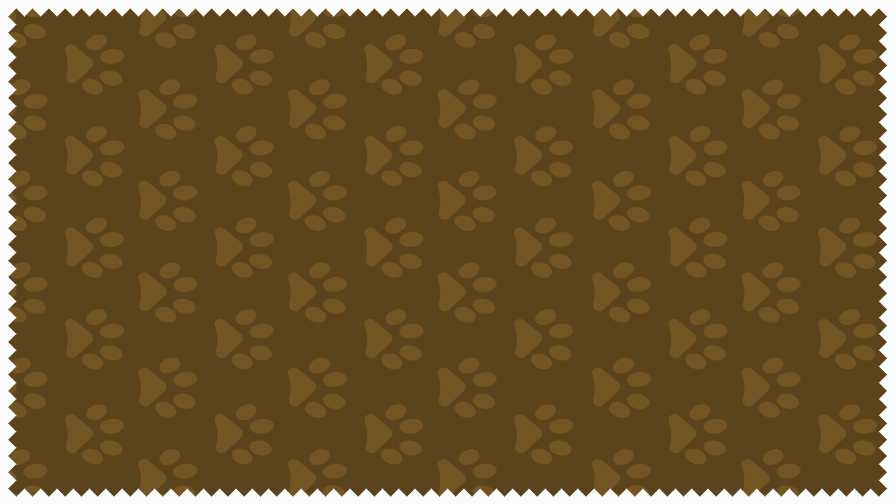
A WebGL 2 fragment shader for this pattern:

```glsl
#version 300 es
precision highp float;
// A brown cloth with pinked zigzag edges on white, printed with paw marks.
// Two interleaved lattices place the paws; each paw is a notched rounded
// triangle and four tilted ellipses. The canvas is 432 units high, y down.

#define UNITS 432.0
#define PAW_PITCH vec2(128.3, 78.5)
#define FIRST_PAW vec2(81.0, 55.0)
#define FIRST_PAW_ALT vec2(15.5, 15.0)
#define SEAM_CELL 3.5
#define SEAM_SHIFT vec2(4.0, 3.0)
#define CLOTH_CORNER vec2(14.0, 14.2)
#define TOOTH_PITCH 13.95
#define TOOTH_COUNT vec2(53.0, 29.0)

uniform vec2 u_resolution;
out vec4 fragColor;

const vec3 PAPER = vec3(0.985);
const vec3 CLOTH = vec3(0.355, 0.265, 0.106);
const vec3 PRINT = vec3(0.452, 0.330, 0.138);

// Toe centre (xy) and radii (zw), with the tilt of the long axis in radians
const vec4 TOES[4] = vec4[4](
    vec4(1.7, -18.7, 9.2, 6.3), vec4(15.0, -6.7, 10.3, 6.3),
    vec4(14.3, 12.0, 9.7, 6.3), vec4(-1.7, 19.3, 9.3, 6.3));
const float TILTS[4] = float[4](-0.38, -0.12, 0.22, 0.36);

float ellipseDist(vec2 p, vec2 radii) {
    float k = length(p / radii);
    return k * (k - 1.0) / max(length(p / (radii * radii)), 1e-4);
}

float cross2(vec2 a, vec2 b) { return a.x * b.y - a.y * b.x; }

float segmentDist(vec2 p, vec2 a, vec2 b) {
    vec2 ab = b - a;
    return length(p - a - ab * clamp(dot(p - a, ab) / dot(ab, ab), 0.0, 1.0));
}

// Signed distance to a triangle whose corners run clockwise on screen
float triangleDist(vec2 p, vec2 a, vec2 b, vec2 c) {
    float d = min(segmentDist(p, a, b), min(segmentDist(p, b, c), segmentDist(p, c, a)));
    float inside = min(cross2(b - a, p - a), min(cross2(c - b, p - b), cross2(a - c, p - c)));
    return inside > 0.0 ? -d : d;
}

float smoothMax(float a, float b, float k) {
    float h = max(k - abs(a - b), 0.0) / k;
    return max(a, b) + 0.25 * h * h * k;
}

float pawDist(vec2 p) {
    float pad = triangleDist(p, vec2(-20.2, -11.5), vec2(-6.8, -0.5), vec2(-19.2, 10.8)) - 5.5;
    float notch = 30.0 - length(p - vec2(-53.0, 0.5));
    float d = smoothMax(pad, notch, 2.0);
    for (int i = 0; i < 4; i++) {
        float c = cos(TILTS[i]), s = sin(TILTS[i]);
        vec2 q = p - TOES[i].xy;
        q = vec2(c * q.x + s * q.y, c * q.y - s * q.x);
        d = min(d, ellipseDist(q, TOES[i].zw));
    }
    return d;
}

// One lattice of paws, nudged a little past the seam of the print
float pawLattice(vec2 p, vec2 first) {
    vec2 cell = floor((p - first) / PAW_PITCH + 0.5);
    vec2 seam = SEAM_SHIFT * step(vec2(SEAM_CELL), cell);
    return pawDist(p - first - cell * PAW_PITCH - seam);
}

// Rectangle edged with diamonds, which form the teeth
float clothDist(vec2 p) {
    vec2 halfSize = 0.5 * TOOTH_PITCH * TOOTH_COUNT;
    vec2 local = p - CLOTH_CORNER;
    vec2 edge = abs(local - halfSize) - halfSize;
    vec2 tooth = clamp(floor(local / TOOTH_PITCH + 0.5), vec2(0.0), TOOTH_COUNT);
    vec2 q = abs(local - tooth * TOOTH_PITCH);
    float diamond = (q.x + q.y - 0.5 * TOOTH_PITCH) * 0.7071;
    return min(max(edge.x, edge.y), diamond);
}

void main() {
    float unit = UNITS / u_resolution.y;
    vec2 p = vec2(gl_FragCoord.x, u_resolution.y - gl_FragCoord.y) * unit;

    // Smooth every edge over about one pixel
    float aa = 0.6 * unit;
    float paws = min(pawLattice(p, FIRST_PAW), pawLattice(p, FIRST_PAW_ALT));
    vec3 color = mix(PRINT, CLOTH, smoothstep(-aa, aa, paws));
    color = mix(color, PAPER, smoothstep(-aa, aa, clothDist(p)));
    fragColor = vec4(color, 1.0);
}
```
